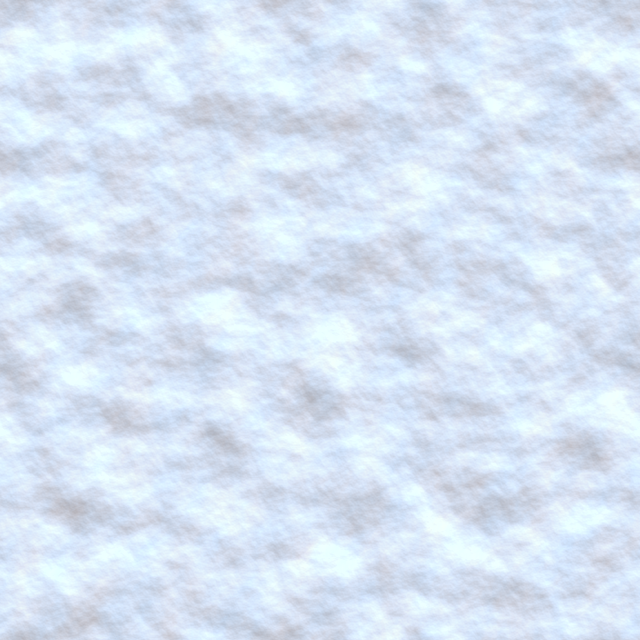
Reproduce this texture procedurally as a WebGL 1 fragment shader.

```glsl
precision highp float;
// Soft, wind-rippled snow: tiling relief lit from above, with grey hollows and faint warm tints.

uniform vec2 u_resolution;

// Unit gradient with a random direction for a lattice cell.
vec2 cellGradient(vec2 cell, float seed) {
  vec3 p = fract(vec3(cell.xyx + seed * 17.3) * vec3(0.1031, 0.1030, 0.0973));
  p += dot(p, p.yzx + 33.33);
  float angle = 6.28318 * fract((p.x + p.y) * p.z);
  return vec2(cos(angle), sin(angle));
}

float cornerValue(vec2 cell, vec2 corner, vec2 f, float period, float seed) {
  return dot(cellGradient(mod(cell + corner, period), seed), f - corner);
}

// Gradient noise that wraps after a whole number of cells.
float wrappedNoise(vec2 p, float period, float seed) {
  vec2 cell = floor(p);
  vec2 f = p - cell;
  vec2 s = f * f * f * (f * (f * 6.0 - 15.0) + 10.0);
  float low = mix(cornerValue(cell, vec2(0.0, 0.0), f, period, seed),
                  cornerValue(cell, vec2(1.0, 0.0), f, period, seed), s.x);
  float high = mix(cornerValue(cell, vec2(0.0, 1.0), f, period, seed),
                   cornerValue(cell, vec2(1.0, 1.0), f, period, seed), s.x);
  return mix(low, high, s.y);
}

// Slope of the snow towards the light, summed over octaves.
float slopeTowards(vec2 uv, vec2 light, float firstPeriod, float seed) {
  float slope = 0.0;
  float weight = 1.0;
  float period = firstPeriod;
  for (int i = 0; i < 6; i++) {
    float layer = seed + float(i);
    vec2 p = uv * period + layer * vec2(0.37, 0.61);
    slope += weight * (wrappedNoise(p, period, layer)
                     - wrappedNoise(p + 0.4 * light, period, layer));
    weight *= 0.7;
    period *= 2.0;
  }
  return slope;
}

void main() {
  vec2 uv = gl_FragCoord.xy / u_resolution;

  // Light falls from above, slightly from the right.
  float shade = 0.12 + 3.0 * slopeTowards(uv, vec2(0.24, 0.97), 9.0, 1.0);
  float tint = slopeTowards(uv, vec2(0.9, -0.44), 12.0, 9.0);

  // Grey hollows, pale blue slopes and near-white crests.
  vec3 hollow = vec3(0.74, 0.76, 0.81);
  vec3 slope = vec3(0.85, 0.90, 0.98);
  vec3 crest = vec3(0.91, 0.98, 1.00);
  vec3 color = shade < 0.2
    ? mix(hollow, slope, (max(shade, -3.2) + 2.3) / 2.5)
    : mix(slope, crest, min((shade - 0.2) / 1.45, 1.3));

  // Warm and cool patches.
  color += tint * vec3(0.03, 0.0, -0.022);
  gl_FragColor = vec4(clamp(color, 0.0, 1.0), 1.0);
}
```
